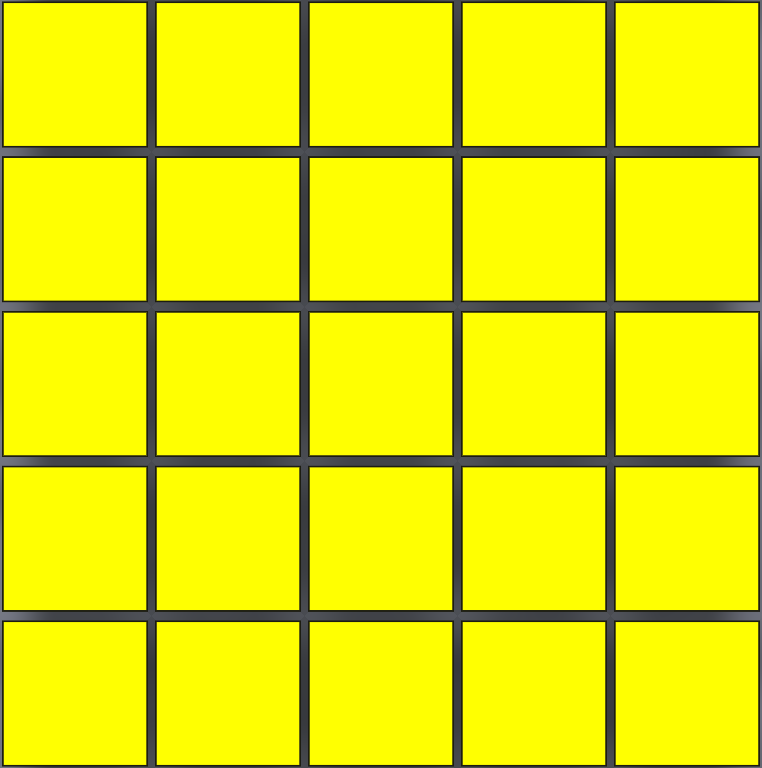
Give the GLSL for this pattern, as a Shadertoy shader.

```glsl
// Layout, in units of the canvas height
const vec2 TILE_COUNT = vec2(5.0);
const vec2 PITCH = vec2(0.1992, 0.2015);
const float TILE_HALF = 0.0951;
const float OUTLINE = 0.0022;

// Colours
const vec3 TILE_COLOR = vec3(1.0, 1.0, 0.005);
const vec3 OUTLINE_COLOR = vec3(0.11, 0.11, 0.07);
const vec3 GROUT_DARK = vec3(0.205, 0.212, 0.228);
const vec3 GROUT_MID = vec3(0.30, 0.31, 0.335);
const vec3 GROUT_LIGHT = vec3(0.47, 0.48, 0.53);

// Grout shading
const float CLOUD_SCALE = 14.0;
const float CLOUD_AMOUNT = 0.35;
const float SIDE_GLOW_WIDTH = 0.075;

float hash(vec2 p) {
    vec3 q = fract(p.xyx * 0.1031);
    q += dot(q, q.yzx + 33.33);
    return fract((q.x + q.y) * q.z);
}

float valueNoise(vec2 p) {
    vec2 cell = floor(p);
    vec2 f = fract(p);
    f = f * f * (3.0 - 2.0 * f);
    float low = mix(hash(cell), hash(cell + vec2(1.0, 0.0)), f.x);
    float high = mix(hash(cell + vec2(0.0, 1.0)), hash(cell + 1.0), f.x);
    return mix(low, high, f.y);
}

float squareDistance(vec2 p, float halfSize) {
    vec2 d = abs(p) - halfSize;
    return length(max(d, 0.0)) + min(max(d.x, d.y), 0.0);
}

// Cloudy grey, lighter at the crossings and toward the left and right sides
vec3 groutColor(vec2 p, vec2 local, float halfWidth) {
    vec2 offset = abs(local) / PITCH;
    float crossing = smoothstep(0.15, 0.5, min(offset.x, offset.y));
    float horizontal = step(offset.x, offset.y);
    float cloud = valueNoise(p * CLOUD_SCALE + 40.0) - 0.5;
    float light = 0.25 + 0.25 * horizontal + 0.6 * crossing;
    light += CLOUD_AMOUNT * cloud;
    vec3 color = mix(GROUT_DARK, GROUT_MID, clamp(light, 0.0, 1.3));
    float side = smoothstep(halfWidth - SIDE_GLOW_WIDTH, halfWidth, abs(p.x));
    return mix(color, GROUT_LIGHT, side * (0.8 + 0.4 * cloud));
}

void mainImage(out vec4 fragColor, in vec2 fragCoord) {
    vec2 p = (fragCoord - 0.5 * iResolution.xy) / iResolution.y;
    float halfWidth = 0.5 * iResolution.x / iResolution.y;
    float blur = 0.5 / iResolution.y;

    // Nearest tile, with the middle one centred on the canvas
    vec2 lastTile = 0.5 * (TILE_COUNT - 1.0);
    vec2 tile = clamp(floor(p / PITCH + 0.5), -lastTile, lastTile);
    vec2 local = p - tile * PITCH;
    float d = squareDistance(local, TILE_HALF);

    // Grout, then the outlined square, then its fill
    vec3 color = groutColor(p, local, halfWidth);
    color = mix(color, OUTLINE_COLOR, 1.0 - smoothstep(-blur, blur, d));
    color = mix(color, TILE_COLOR, 1.0 - smoothstep(-blur, blur, d + OUTLINE));
    fragColor = vec4(color, 1.0);
}
```
